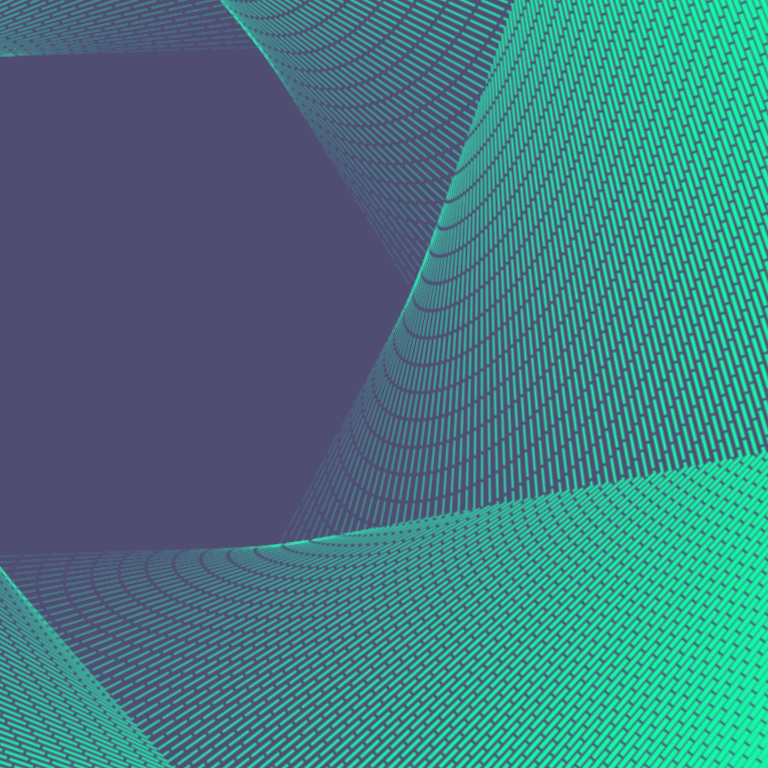
This background is drawn by a three.js fragment shader. Its source:

```glsl
// Nested hexagon outlines that grow and twist outward over a dusky violet ground.
// Corners slide along straight rays, so the sides fan out into woven bands;
// soft strokes thicken with each step and are dashed along the perimeter.
varying vec2 vUv;

const float SIXTH = 1.04719755;

// Complex division: expresses p in the frame whose unit axis is z.
vec2 toFrame(vec2 p, vec2 z) {
  return vec2(dot(p, z), p.y * z.x - p.x * z.y) / dot(z, z);
}

// Returns the distance to the hexagon outline and the clockwise arc length.
vec2 hexOutline(vec2 p, vec2 corner) {
  float side = length(corner);
  vec2 q = toFrame(p, corner);
  float turn = mod(-2.0 * SIXTH - atan(q.y, q.x), 6.0 * SIXTH);
  float edge = floor(turn / SIXTH);
  float local = turn - (edge + 0.5) * SIXTH;
  float r = length(q);
  float dist = abs(r * cos(local) - 0.8660254) * side;
  float arc = (edge + 0.5 + r * sin(local)) * side;
  return vec2(dist, arc);
}

// Share of a soft sampling window covered by a bar of the given width.
float barCover(float dist, float width, float window) {
  return clamp((0.5 * width - dist) / window + 0.5, 0.0, min(1.0, width / window));
}

void main() {
  float window = max(fwidth(vUv.x), 0.0033);
  vec2 p = vUv - vec2(0.163, 0.607);

  vec3 ground = vec3(0.312, 0.302, 0.451);
  vec3 innerGreen = vec3(0.2, 0.88, 0.7);
  vec3 outerGreen = vec3(0.09, 0.96, 0.65);

  // First corner, and the direction in which it slides
  vec2 firstCorner = 0.376 * vec2(cos(0.035), sin(0.035));
  vec2 slide = vec2(cos(1.239), sin(1.239));
  float ink = 0.0;
  float reach = 0.0;

  for (int i = 0; i < 106; i++) {
    float travel = float(i) * 0.0104;
    vec2 outline = hexOutline(p, firstCorner + travel * slide);

    // Stroke that widens outward
    float width = 0.0003 + 0.0068 * travel + 0.0012 * travel * travel;
    float stroke = barCover(outline.x, width, window);

    // Short gaps between long dashes
    float period = 0.036;
    float gap = mix(0.0046, 0.0022, clamp(travel, 0.0, 1.0));
    float toGap = abs(mod(outline.y, period) - 0.5 * period);
    float cover = stroke * (1.0 - barCover(toGap, gap, window));

    ink += cover;
    reach += cover * travel;
  }

  // Neighbouring strokes share their ink; the green grows purer outward
  vec3 green = mix(innerGreen, outerGreen, smoothstep(0.0, 0.8, reach / max(ink, 0.0001)));
  gl_FragColor = vec4(mix(ground, green, min(ink, 1.0)), 1.0);
}
```
